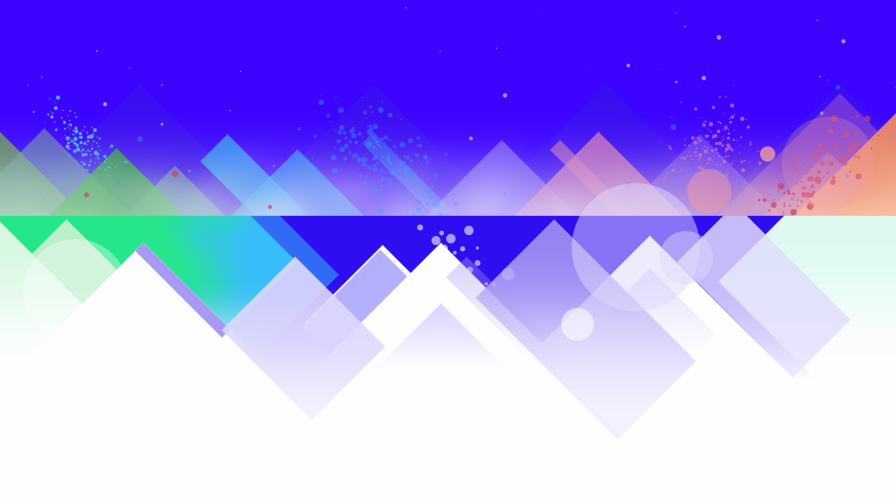
Give the GLSL for this background, as a WebGL 2 fragment shader.

```glsl
#version 300 es
precision highp float;
// Overlapping translucent diamonds form bright peaks on both sides of a horizon.
// Each peak is a box turned by 45 degrees, placed by its apex; haze, discs and
// hashed paint specks are layered on top. Space is 4.32 units high, y down.
uniform vec2 u_resolution;
out vec4 fragColor;

const vec3 white = vec3(0.995), lilac = vec3(0.87, 0.85, 0.99), violet = vec3(0.66, 0.6, 0.95);
const vec3 cyan = vec3(0.2, 0.66, 0.97), rose = vec3(0.82, 0.48, 0.72);
float edge; // half width of a smoothed edge

float hash(vec2 p) {
  p = fract(p * vec2(0.1031, 0.1137));
  p += dot(p, p.yx + 33.33);
  return fract((p.x + p.y) * p.x * 7.13);
}

float gradDot(vec2 cell, vec2 f) {
  float a = 6.2832 * hash(cell);
  return dot(vec2(cos(a), sin(a)), f);
}

float gradientNoise(vec2 p) {
  vec2 i = floor(p), f = fract(p), w = smoothstep(0.0, 1.0, f), e = vec2(1, 0);
  return mix(mix(gradDot(i, f), gradDot(i + e, f - e), w.x),
             mix(gradDot(i + e.yx, f - e.yx), gradDot(i + 1.0, f - 1.0), w.x), w.y);
}

// Turned box hanging from its apex; size runs down-right, then down-left.
float peak(vec2 p, float x, float y, float right, float left) {
  vec2 q = p - vec2(x, y);
  vec2 r = vec2(q.x + q.y, q.y - q.x) * 0.7071;
  vec2 d = min(r, vec2(right, left) - r);
  return smoothstep(-edge, edge, min(d.x, d.y));
}

float diamond(vec2 p, float x, float y, float size) { return peak(p, x, y, size, size); }

// Peak whose slopes never end.
float mountain(vec2 p, float x, float y) { return diamond(p, x, y, 9.0); }

float disc(vec2 p, float x, float y, float r) {
  return smoothstep(edge, -edge, length(p - vec2(x, y)) - r);
}

// Round specks of random size, denser near the middle of a tilted cloud.
float specks(vec2 p, float x, float y, vec2 spread, float cell) {
  float m = 0.0;
  vec2 base = floor(p / cell);
  for (int k = 0; k < 9; k++) {
    vec2 id = base + vec2(k % 3 - 1, k / 3 - 1);
    vec2 at = (id + vec2(hash(id + 3.0), hash(id + 71.0))) * cell;
    vec2 q = at - vec2(x, y);
    vec2 t = vec2(q.x + q.y, q.y - q.x) * 0.7071 / spread;
    float r = cell * (0.12 + 0.5 * pow(hash(id + 19.0), 2.0));
    float on = step(hash(id + 47.0), 0.85 * exp(-dot(t, t)));
    m = max(m, on * disc(p, at.x, at.y, r));
  }
  return m;
}

void tint(inout vec3 c, vec3 ink, float amount) { c = mix(c, ink, amount); }

vec3 sky(vec2 p) {
  vec3 c = vec3(0.235, 0.01, 0.995);
  // distant peaks
  for (float i = 0.0; i < 4.0; i++)
    tint(c, vec3(0.24, 0.12, 0.88), 0.35 * diamond(p, 1.2 + 2.0 * i, 0.72, 2.0));
  // green and cyan side
  tint(c, vec3(0.42, 0.58, 0.36), 0.85 * mountain(p, 0.0, 1.13));
  tint(c, vec3(0.45, 0.6, 0.65), 0.6 * max(diamond(p, 0.38, 1.1, 1.1), diamond(p, 1.5, 1.42, 0.9)));
  tint(c, vec3(0.2, 0.6, 0.28), 0.85 * peak(p, 1.0, 1.27, 0.9, 1.2));
  tint(c, cyan, 0.75 * peak(p, 1.95, 1.15, 1.4, 0.33));
  tint(c, cyan, 0.65 * peak(p, 2.55, 1.28, 1.2, 0.9));
  tint(c, cyan, 0.35 * peak(p, 3.2, 1.13, 1.3, 0.14));
  // pink and orange side
  tint(c, violet, 0.5 * diamond(p, 4.3, 1.2, 1.2));
  tint(c, rose, 0.6 * peak(p, 4.8, 1.2, 1.1, 0.12));
  tint(c, rose, 0.75 * diamond(p, 5.13, 1.13, 1.2));
  tint(c, violet, 0.3 * diamond(p, 6.0, 1.15, 1.2));
  tint(c, rose, 0.35 * diamond(p, 7.2, 0.8, 1.5));
  tint(c, vec3(0.95, 0.56, 0.36), 0.9 * mountain(p, 7.68, 0.97));
  tint(c, rose, 0.4 * peak(p, 7.1, 1.3, 0.4, 0.9));
  // haze gathers at the horizon
  vec3 haze = mix(vec3(0.78, 0.94, 0.8), lilac, smoothstep(0.8, 3.0, p.x));
  haze = mix(haze, vec3(1.0, 0.8, 0.7), smoothstep(4.3, 7.2, p.x));
  float depth = smoothstep(0.75, 1.95, p.y);
  tint(c, haze, depth * depth * (0.72 + 0.25 * gradientNoise(p * 2.5)));
  // paint specks and small discs
  tint(c, vec3(0.35, 0.8, 0.85), 0.8 * specks(p, 0.7, 1.2, vec2(0.3, 0.12), 0.03));
  tint(c, cyan, 0.4 * specks(p, 3.3, 1.4, vec2(0.5, 0.25), 0.04));
  tint(c, rose, 0.7 * specks(p, 6.1, 1.25, vec2(0.2, 0.25), 0.03));
  tint(c, vec3(0.8, 0.25, 0.4), 0.7 * specks(p, 7.0, 1.5, vec2(0.15, 0.55), 0.05));
  vec3 coral = vec3(0.95, 0.61, 0.64);
  tint(c, coral, 0.25 * disc(p, 7.1, 1.4, 0.4));
  tint(c, coral, 0.5 * disc(p, 6.08, 1.64, 0.19));
  tint(c, coral, 0.8 * disc(p, 6.58, 1.32, 0.065));
  return c;
}

vec3 ground(vec2 p) {
  vec3 c = vec3(0.18, 0.05, 0.94);
  float veil = smoothstep(2.0, 3.2, p.y), clear = 1.0 - veil;
  // colour fields behind the white peaks
  tint(c, cyan, 0.6 * peak(p, 2.0, 1.45, 1.28, 3.0));
  tint(c, vec3(0.22, 0.8, 0.98), 0.85 * peak(p, 1.7, 1.4, 1.2, 3.0));
  tint(c, vec3(0.15, 0.9, 0.55), 1.0 - smoothstep(1.2, 2.3, p.x + 0.5 * gradientNoise(p * 2.0)));
  tint(c, violet, 0.75 * diamond(p, 6.3, 1.75, 1.4));
  tint(c, white, smoothstep(2.4, 3.3, p.y));
  tint(c, lilac, 0.7 * specks(p, 3.85, 2.1, vec2(0.5, 0.18), 0.11));
  // left slopes
  tint(c, vec3(0.8, 0.94, 0.82), 0.9 * peak(p, 0.57, 1.88, 0.85, 2.0));
  tint(c, mix(vec3(0.84, 0.97, 0.88), white, veil), mountain(p, -0.1, 1.8));
  tint(c, white, 0.35 * disc(p, 0.65, 2.5, 0.45));
  tint(c, white, mountain(p, 1.23, 2.08));
  tint(c, violet, peak(p, 1.23, 2.08, 1.05, 0.1));
  // central peaks
  tint(c, white, peak(p, 3.28, 2.1, 0.65, 0.95));
  tint(c, vec3(0.7, 0.69, 1.0), peak(p, 3.26, 2.14, 0.6, 0.95));
  tint(c, white, mountain(p, 3.78, 2.08));
  tint(c, lilac, (1.0 - smoothstep(2.6, 3.25, p.y)) * diamond(p, 3.78, 2.6, 1.0));
  tint(c, lilac, 0.9 * peak(p, 2.53, 2.2, 1.09, 0.89));
  // right peaks
  tint(c, mix(vec3(0.87, 0.98, 0.94), white, veil), peak(p, 7.5, 1.07, 9.0, 1.9));
  tint(c, lilac, 0.7 * peak(p, 6.3, 1.75, 1.4, 0.7));
  tint(c, white, mountain(p, 5.57, 2.02));
  tint(c, lilac, clear * diamond(p, 5.57, 2.3, 0.8));
  tint(c, mix(violet, lilac, veil), 0.85 * peak(p, 4.75, 1.88, 1.72, 0.95));
  tint(c, violet, 0.45 * clear * peak(p, 4.0, 2.2, 1.4, 0.25));
  tint(c, white, 0.6 * disc(p, 4.95, 2.78, 0.14));
  return mix(c, white, 0.6 * smoothstep(2.9, 3.6, p.y));
}

void main() {
  float unit = 4.32 / u_resolution.y;
  edge = 0.75 * unit;
  vec2 p = vec2(gl_FragCoord.x, u_resolution.y - gl_FragCoord.y) * unit;
  vec3 c = mix(sky(p), ground(p), smoothstep(-edge, edge, p.y - 1.85));
  // pale discs across the horizon
  tint(c, lilac, 0.5 * disc(p, 5.45, 2.12, 0.55));
  tint(c, lilac, 0.45 * disc(p, 5.88, 2.21, 0.23));
  fragColor = vec4(c, 1.0);
}
```
